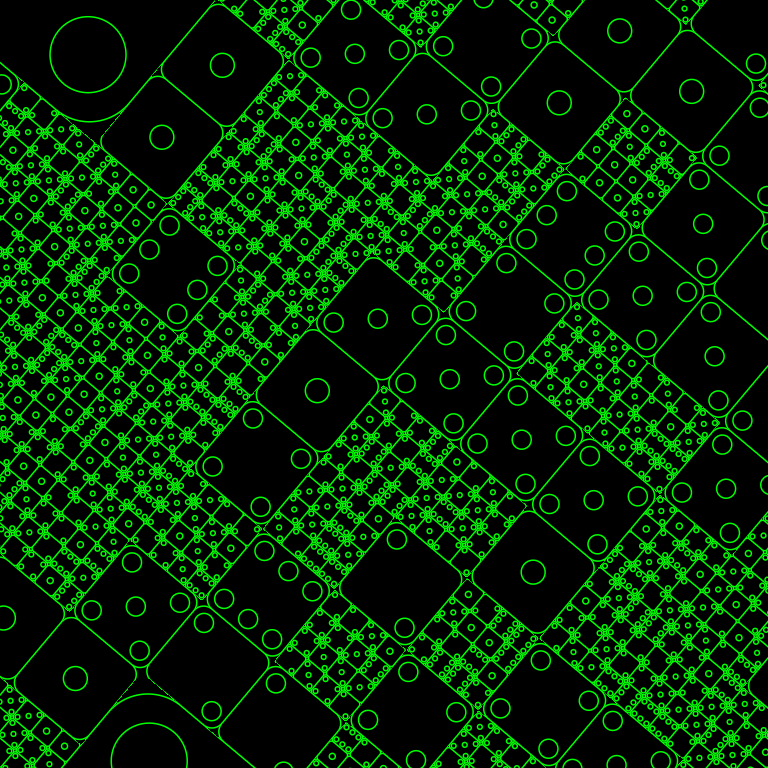
Write a Shadertoy shader that draws this pattern.

```glsl
#define BIG_CELL 0.4896            // side of the largest die, canvas units
#define TILT 0.699                 // lattice rotation in radians
#define ORIGIN vec2(0.1246, 0.8138)
#define SPLIT 4.0                  // dice per side when a cell divides
#define WHOLE_SHARE 0.48           // share of middle cells left undivided
#define CORNER 0.138               // corner radius, in cell sides
#define PIP_OFFSET 0.3333
#define PIP_RADIUS 0.101
#define LONE_PIP_RADIUS 0.127
#define LINE_HALF 0.00098          // half line width, canvas units
#define LINE_COLOR vec3(0.0, 1.0, 0.0)

// Integer hash: three random values in [0, 1)
vec3 hash3(vec3 p) {
    uvec3 v = uvec3(ivec3(p) + 4096);
    v = v * 1664525u + 1013904223u;
    v.x += v.y * v.z;
    v.y += v.z * v.x;
    v.z += v.x * v.y;
    v ^= v >> 16u;
    v.x += v.y * v.z;
    v.y += v.z * v.x;
    v.z += v.x * v.y;
    return vec3(v >> 8u) / 16777216.0;
}

// Distance to the rounded outline of a unit cell
float outlineDistance(vec2 q) {
    vec2 e = abs(q) - 0.5 + CORNER;
    float box = length(max(e, 0.0)) + min(max(e.x, e.y), 0.0) - CORNER;
    return abs(box);
}

// Distance to the pip rings of a die face from 1 to 6
float pipDistance(vec2 q, int face) {
    float d = 1.0;
    if (face % 2 == 1) {
        float radius = face == 1 ? LONE_PIP_RADIUS : PIP_RADIUS;
        d = abs(length(q) - radius);
    }
    float center = 1.0;
    if (face >= 2) center = min(length(q - PIP_OFFSET), length(q + PIP_OFFSET));
    if (face >= 4) center = length(abs(q) - PIP_OFFSET);
    if (face == 6) center = min(center, length(vec2(abs(q.x) - PIP_OFFSET, q.y)));
    return min(d, abs(center - PIP_RADIUS));
}

void mainImage(out vec4 fragColor, in vec2 fragCoord) {
    float pixel = 1.0 / iResolution.y;
    vec2 p = fragCoord * pixel - ORIGIN;

    // Tilted lattice with its second axis running downward
    float c = cos(TILT), s = sin(TILT);
    vec2 grid = vec2(c * p.x - s * p.y, -s * p.x - c * p.y) / BIG_CELL;

    // Divide cells until one is kept whole
    float side = BIG_CELL;
    vec3 rnd = vec3(0.0);
    int level = 0;
    for (; level < 3; level++) {
        vec2 id = floor(grid);
        rnd = hash3(vec3(id, float(level)));
        bool sparse = abs(mod(id.x + 3.0 * id.y, 8.0) - 4.0) < 0.5;
        bool whole = level == 0 ? sparse : rnd.x < WHOLE_SHARE;
        if (whole || level == 2) break;
        grid *= SPLIT;
        side /= SPLIT;
    }

    // Random face, turned a quarter for half of the dice
    vec2 q = fract(grid) - 0.5;
    int face = level == 0 ? 4 + int(rnd.y * 3.0) : 1 + int(rnd.y * 6.0);
    vec2 turned = rnd.z < 0.5 ? q : vec2(q.y, -q.x);
    float d = min(outlineDistance(q), pipDistance(turned, face)) * side;

    // Antialiased strokes on black
    float stroke = clamp((LINE_HALF - d) / pixel + 0.5, 0.0, 1.0);
    fragColor = vec4(LINE_COLOR * stroke, 1.0);
}
```
